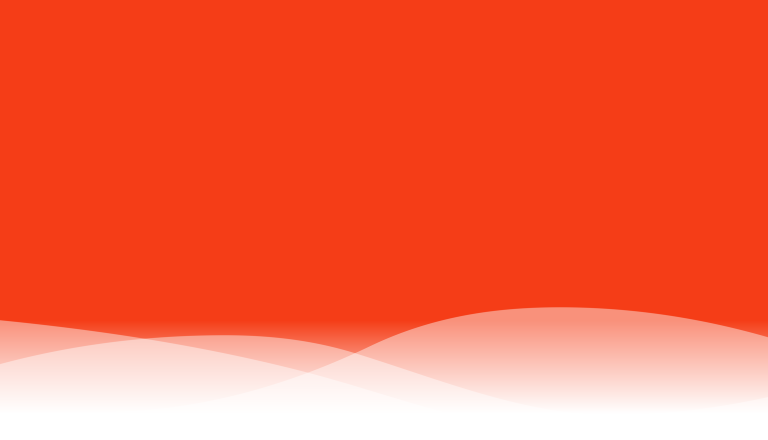
Write a Shadertoy shader that draws this background.

```glsl
#define RED vec3(0.96, 0.24, 0.09)
#define WHITE vec3(1.0)
#define WAVE_OPACITY 0.43
#define MIST_TOP 0.156
#define MIST_BOTTOM 0.034
#define CANVAS_RATIO 0.5742

// Smooth curve between two knots, each holding x, height and slope
float span(float x, vec3 a, vec3 b) {
    float width = b.x - a.x;
    float t = clamp((x - a.x) / width, 0.0, 1.0);
    float s = 1.0 - t;
    float rise = mix(a.y, b.y, t * t * (3.0 - 2.0 * t));
    return rise + width * t * s * (a.z * s - b.z * t);
}

// Long slope falling from the left edge
float leftSlope(float x) {
    vec3 middle = vec3(0.3984, 0.0885, -0.26);
    return x < middle.x
        ? span(x, vec3(0.0, 0.1563, -0.10), middle)
        : span(x, middle, vec3(0.625, 0.0247, -0.22));
}

// Low swell with a trough and a rise at the right edge
float lowSwell(float x) {
    vec3 crest = vec3(0.2930, 0.1367, 0.0);
    vec3 descent = vec3(0.4622, 0.1133, -0.31);
    vec3 trough = vec3(0.7943, 0.0326, 0.0);
    if (x < crest.x) return span(x, vec3(0.0, 0.0990, 0.27), crest);
    if (x < descent.x) return span(x, crest, descent);
    if (x < trough.x) return span(x, descent, trough);
    return span(x, trough, vec3(1.0, 0.0560, 0.22));
}

// Tall hill on the right
float rightHill(float x) {
    vec3 ascent = vec3(0.4818, 0.1224, 0.48);
    vec3 crest = vec3(0.7292, 0.1732, 0.0);
    if (x < ascent.x) return span(x, vec3(0.1302, 0.0365, 0.0), ascent);
    if (x < crest.x) return span(x, ascent, crest);
    return span(x, crest, vec3(1.0, 0.1341, -0.288));
}

// Translucent white below the given height, with a soft edge
vec3 addWave(vec3 color, float y, float height, float pixel) {
    float cover = smoothstep(-0.7 * pixel, 0.7 * pixel, height - y);
    return mix(color, WHITE, WAVE_OPACITY * cover);
}

void mainImage(out vec4 fragColor, in vec2 fragCoord) {
    // Canvas width is one unit
    vec2 p = fragCoord / iResolution.xy * vec2(1.0, CANVAS_RATIO);
    float pixel = CANVAS_RATIO / iResolution.y;

    // Red field fading to white near the floor
    float mist = clamp((MIST_TOP - p.y) / (MIST_TOP - MIST_BOTTOM), 0.0, 1.0);
    vec3 color = mix(RED, WHITE, mist);

    // Overlapping waves
    color = addWave(color, p.y, leftSlope(p.x), pixel);
    color = addWave(color, p.y, lowSwell(p.x), pixel);
    color = addWave(color, p.y, rightHill(p.x), pixel);

    fragColor = vec4(color, 1.0);
}
```
